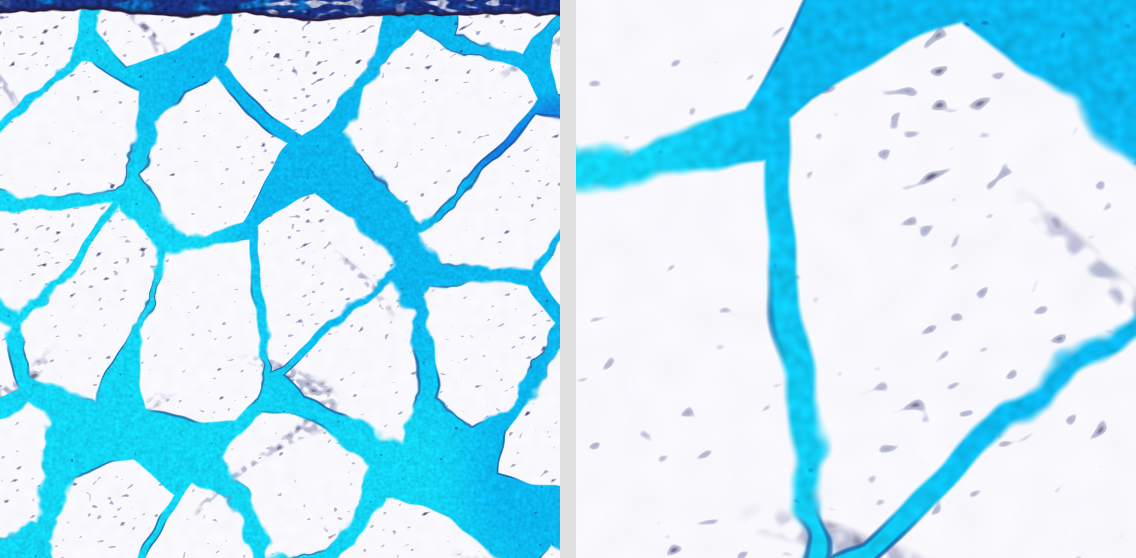
Left: the whole. Right: its middle third, enlarged.
A Shadertoy shader for this texture:

```glsl
// Thin section of pale angular mineral grains set in blue resin, below a dark crust.

const vec3 QUARTZ = vec3(0.975, 0.972, 0.992);
const vec3 CYAN   = vec3(0.07, 0.84, 0.96);
const vec3 AZURE  = vec3(0.04, 0.72, 0.94);
const vec3 COBALT = vec3(0.07, 0.50, 0.89);
const vec3 NAVY   = vec3(0.10, 0.19, 0.50);
const vec3 LILAC  = vec3(0.72, 0.73, 0.83);
const vec3 SOOT   = vec3(0.15, 0.11, 0.24);

vec2 hash2(vec2 p) {
    vec3 q = fract(p.xyx * vec3(0.1031, 0.1030, 0.0973));
    q += dot(q, q.yzx + 33.33);
    return fract((q.xx + q.yz) * q.zy);
}

float cornerRamp(vec2 cell, vec2 corner, vec2 local) {
    return dot(2.0 * hash2(cell + corner) - 1.0, local - corner);
}

// Gradient noise, roughly -0.6 to 0.6
float noise(vec2 p) {
    vec2 i = floor(p), f = fract(p);
    vec2 u = f * f * f * (f * (f * 6.0 - 15.0) + 10.0);
    float low  = mix(cornerRamp(i, vec2(0, 0), f), cornerRamp(i, vec2(1, 0), f), u.x);
    float high = mix(cornerRamp(i, vec2(0, 1), f), cornerRamp(i, vec2(1, 1), f), u.x);
    return mix(low, high, u.y);
}

vec2 noise2(vec2 p) {
    return vec2(noise(p), noise(p + 41.7));
}

vec2 rotate(vec2 p, float angle) {
    float c = cos(angle), s = sin(angle);
    return vec2(c * p.x + s * p.y, c * p.y - s * p.x);
}

vec2 cellCentre(vec2 cell) {
    return cell + 0.5 + 0.8 * (hash2(cell + 17.0) - 0.5);
}

// Signed distance to a grain: an inset Voronoi cell with its corners cut by facets
float grainDistance(vec2 p) {
    vec2 base = floor(p), home = base, toHome = vec2(9.0);
    for (int y = -1; y <= 1; y++)
    for (int x = -1; x <= 1; x++) {
        vec2 cell = base + vec2(x, y);
        vec2 r = cellCentre(cell) - p;
        if (dot(r, r) < dot(toHome, toHome)) { toHome = r; home = cell; }
    }
    float inset = mix(0.025, 0.08, hash2(home + 3.0).x);
    float d = -9.0;
    for (int y = -2; y <= 2; y++)
    for (int x = -2; x <= 2; x++) {
        if (x == 0 && y == 0) continue;
        vec2 r = cellCentre(home + vec2(x, y)) - p;
        d = max(d, inset - dot(0.5 * (toHome + r), normalize(r - toHome)));
    }
    for (int i = 0; i < 6; i++) {
        vec2 h = hash2(home * 7.0 + float(i) * 13.0);
        float angle = 1.047 * (float(i) + h.x);
        d = max(d, dot(-toHome, vec2(cos(angle), sin(angle))) - mix(0.40, 0.68, h.y));
    }
    return d;
}

vec3 resinColor(vec2 uv) {
    float shade = dot(uv - 0.5, vec2(0.8, 0.6)) + 0.5 * noise(uv * 3.0 + 5.0);
    vec3 color = mix(CYAN, AZURE, smoothstep(-0.22, 0.22, shade));
    float stain = length((uv - vec2(1.0, 0.72)) * vec2(1.0, 1.4)) + 0.15 * noise(uv * 9.0);
    color = mix(color, COBALT, 1.0 - smoothstep(0.07, 0.17, stain));
    color *= 1.0 + 0.14 * noise(uv * 150.0) + 0.08 * noise(uv * 60.0);
    return mix(color, NAVY, 0.6 * smoothstep(0.42, 0.6, noise(uv * 105.0 + 8.0)));
}

vec3 quartzColor(vec2 uv) {
    vec3 color = QUARTZ + 0.02 * noise(uv * 45.0);
    // Clustered inclusions, drawn out along the grain axis
    float cluster = smoothstep(-0.15, 0.3, noise(uv * 4.5 + 7.0));
    float fleck = noise(rotate(uv, 0.45) * vec2(65.0, 110.0)) + 0.15 * cluster;
    color = mix(color, LILAC, smoothstep(0.38, 0.5, fleck));
    color = mix(color, SOOT, 0.6 * smoothstep(0.52, 0.68, fleck));
    // Crumbly veins along the zero lines of a slow noise
    float vein = 1.0 - smoothstep(0.01, 0.035, abs(noise(uv * 3.5 + 2.0)));
    float patches = smoothstep(0.08, 0.2, noise(uv * 2.7 + 20.0));
    float crumbs = noise(uv * 75.0 + 30.0);
    color = mix(color, LILAC, vein * patches * smoothstep(-0.2, 0.1, crumbs));
    return mix(color, SOOT, 0.45 * vein * patches * smoothstep(0.15, 0.4, crumbs));
}

vec3 crustColor(vec2 uv, float depth) {
    vec3 color = mix(NAVY, COBALT * 0.8, smoothstep(0.05, 0.3, noise(uv * vec2(18.0, 50.0))));
    float pale = smoothstep(0.0, 0.25, noise(uv * vec2(40.0, 90.0) + 9.0));
    color = mix(color, LILAC, pale * smoothstep(-0.05, 0.15, noise(vec2(uv.x * 5.0, 3.3))));
    color *= 1.0 + 0.6 * noise(uv * 110.0);
    return mix(SOOT, color, smoothstep(0.002, 0.011, depth));
}

void mainImage(out vec4 fragColor, in vec2 fragCoord) {
    vec2 uv = fragCoord / iResolution.xy;

    // Bent outlines, ragged only in places
    float ragged = smoothstep(-0.2, 0.2, noise(uv * 5.0 + 11.0));
    vec2 bent = uv + 0.05 * noise2(uv * 5.0);
    bent += mix(0.006, 0.022, ragged) * noise2(uv * 24.0) + 0.007 * ragged * noise2(uv * 65.0);
    float d = grainDistance(rotate(bent, 0.95) * vec2(3.4, 4.5) + 3.0) / 3.9;

    // Grains in resin, with soft fringes and broken dark outlines
    float blur = mix(0.0018, 0.005, ragged);
    vec3 color = mix(quartzColor(uv), resinColor(uv), smoothstep(-blur, blur, d));
    float outline = 1.0 - smoothstep(0.0005, 0.003, abs(d - 0.001));
    color = mix(color, NAVY, 0.55 * outline * smoothstep(0.0, 0.2, noise(uv * 8.0 + 60.0)));

    // Crust along the top
    float depth = uv.y - 0.974 - 0.018 * noise(vec2(uv.x * 8.0, 1.5)) - 0.006 * noise(uv * 40.0);
    color = mix(color, crustColor(uv, depth), smoothstep(-0.002, 0.002, depth));

    fragColor = vec4(clamp(color, 0.0, 1.0), 1.0);
}
```
